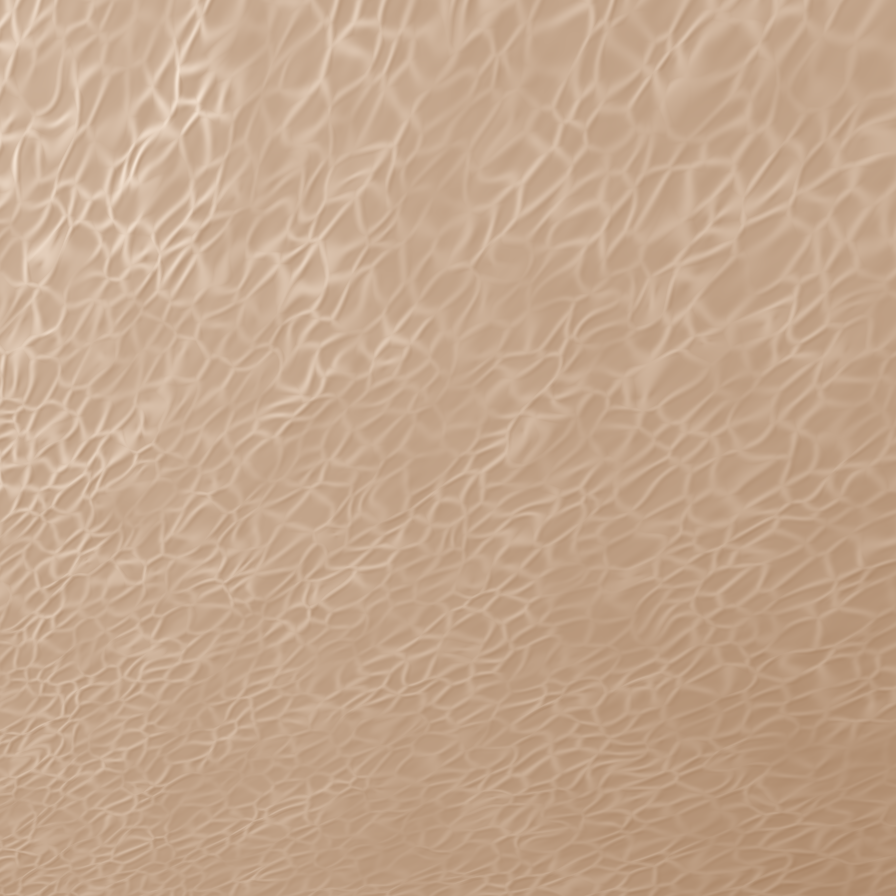
A three.js fragment shader for this texture:

```glsl
// Soft tan leather: a fine network of pale creases around small stretched cells.
// A warped Voronoi net is laid on a fan-shaped, foreshortened grid, then lit
// from the upper left, with a glow on the left and a shaded lower right corner.
varying vec2 vUv;

const vec3 SHADE_TAN = vec3(0.695, 0.560, 0.445);
const vec3 LIGHT_TAN = vec3(0.852, 0.757, 0.672);
const vec2 FAN_CENTRE = vec2(-0.9, -0.8);   // creases radiate from here
const vec2 CELL_DENSITY = vec2(50.0, 86.0); // cells along and across the fan
const float TILT_NEAR = 1.5;                // vertical squeeze at the bottom
const float TILT_FADE = 0.38;               // how fast it relaxes upward
const float CREASE_WIDTH = 0.30;
const float MEAN_HEIGHT = 0.40;
const vec2 LIGHT_STEP = vec2(-0.0030, 0.0026);
const vec2 GLOW_CENTRE = vec2(-0.05, 0.78);

vec2 hash2(vec2 p) {
  vec3 q = fract(p.xyx * vec3(0.1031, 0.1030, 0.0973));
  q += dot(q, q.yzx + 33.33);
  return fract((q.xx + q.yz) * q.zy);
}

float noise(vec2 p) {
  vec2 i = floor(p);
  vec2 f = fract(p);
  f = f * f * (3.0 - 2.0 * f);
  float low = mix(hash2(i).x, hash2(i + vec2(1.0, 0.0)).x, f.x);
  float high = mix(hash2(i + vec2(0.0, 1.0)).x, hash2(i + 1.0).x, f.x);
  return mix(low, high, f.y);
}

// Log-polar fan over a foreshortened sheet: cells grow toward the top
vec2 grainSpace(vec2 uv) {
  vec2 sheet = vec2(uv.x, uv.y * (TILT_NEAR - TILT_FADE * uv.y));
  vec2 ray = sheet - FAN_CENTRE;
  return vec2(log(length(ray)), atan(ray.y, ray.x)) * CELL_DENSITY + 20.0;
}

// Soft ridge along the borders of Voronoi cells
float creaseNet(vec2 p) {
  vec2 cell = floor(p);
  float nearest = 8.0;
  float second = 8.0;
  for (int y = -1; y <= 1; y++) {
    for (int x = -1; x <= 1; x++) {
      vec2 id = cell + vec2(float(x), float(y));
      float d = length(id + 0.1 + 0.8 * hash2(id) - p);
      second = min(second, max(nearest, d));
      nearest = min(nearest, d);
    }
  }
  float gap = (second - nearest) / CREASE_WIDTH;
  return exp(-gap * gap);
}

// Creases of uneven strength, with faint stretched grain inside the cells
float leatherHeight(vec2 uv) {
  vec2 p = grainSpace(uv);
  vec2 bend = vec2(noise(p * 0.8 + 7.0), noise(p * 0.8 + 51.0)) - 0.5;
  float strength = 0.25 + 1.1 * noise(p * 0.55 + 90.0);
  float grain = noise(p * vec2(1.1, 2.3) + 13.0);
  return creaseNet(p + 0.9 * bend) * strength + 0.35 * grain;
}

void main() {
  // Broad light over the sheet
  vec2 toGlow = vUv - GLOW_CENTRE;
  float glow = exp(-4.0 * dot(toGlow, toGlow));
  float corner = 1.0 - smoothstep(0.0, 0.75, length(vUv - vec2(1.0, 0.0)));
  float tone = 0.39 + 0.16 * (vUv.y - 0.5) + 0.30 * glow - 0.30 * corner;

  // Relief: pale crests plus light and shade on their flanks
  float height = leatherHeight(vUv);
  float slope = height - leatherHeight(vUv + LIGHT_STEP);
  float contrast = 0.24 + 0.16 * vUv.y + 0.30 * glow;
  tone += contrast * (0.85 * (height - MEAN_HEIGHT) + 0.55 * slope);

  // Slow mottling of the hide
  tone += 0.06 * (noise(vUv * 9.0) - 0.5);

  gl_FragColor = vec4(mix(SHADE_TAN, LIGHT_TAN, tone), 1.0);
}
```
